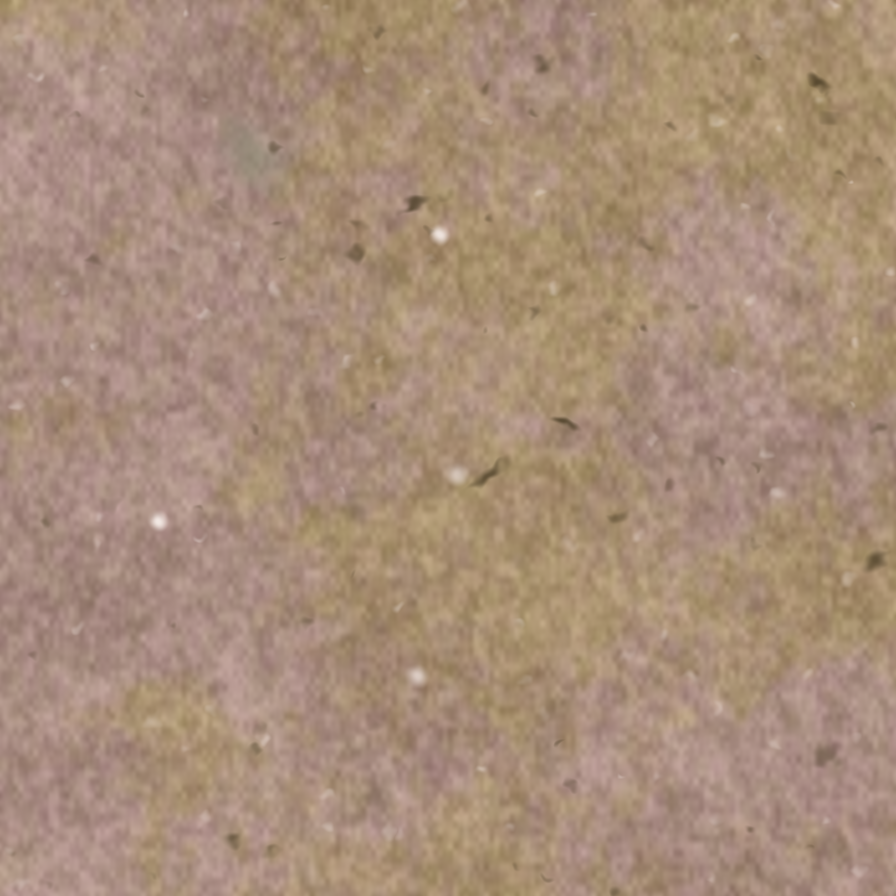
Reproduce this texture procedurally as a WebGL 2 fragment shader.

```glsl
#version 300 es
precision highp float;
// Dry sandy ground: pink soil with tan patches, soft grain, dark debris and pale grit.

uniform vec2 u_resolution;
out vec4 fragColor;

// Integer hash of a grid cell, two values in 0..1
vec2 hash2(vec2 cell, int seed) {
  uvec2 v = uvec2(ivec2(cell) + 4096 + seed * 131);
  v = v * 1664525u + 1013904223u;
  v.x += v.y * 1664525u;
  v.y += v.x * 1664525u;
  v ^= v >> 16u;
  v.x += v.y * 1664525u;
  v.y += v.x * 1664525u;
  v ^= v >> 16u;
  return vec2(v & 65535u) / 65535.0;
}

float valueNoise(vec2 p, int seed) {
  vec2 cell = floor(p);
  vec2 f = fract(p);
  f = f * f * (3.0 - 2.0 * f);
  float bottom = mix(hash2(cell, seed).x, hash2(cell + vec2(1, 0), seed).x, f.x);
  float top = mix(hash2(cell + vec2(0, 1), seed).x, hash2(cell + 1.0, seed).x, f.x);
  return mix(bottom, top, f.y);
}

float fbm(vec2 p, int seed) {
  float sum = 0.0;
  float weight = 0.5;
  for (int i = 0; i < 4; i++) {
    sum += weight * valueNoise(p, seed + i);
    p = mat2(1.6, 1.2, -1.2, 1.6) * p;
    weight *= 0.5;
  }
  return sum / 0.9375;
}

mat2 rotation(float angle) {
  float c = cos(angle);
  float s = sin(angle);
  return mat2(c, -s, s, c);
}

// Coverage of scattered soft ellipses; radius and stretch are in canvas units and ratio
float specks(vec2 p, float cells, float density, float radius, float stretch, int seed) {
  vec2 home = floor(p * cells);
  float coverage = 0.0;
  for (int y = -1; y <= 1; y++) {
    for (int x = -1; x <= 1; x++) {
      vec2 cell = home + vec2(x, y);
      vec2 chance = hash2(cell, seed);
      if (chance.x > density) continue;
      vec2 center = (cell + 0.15 + 0.7 * hash2(cell, seed + 1)) / cells;
      vec2 shape = hash2(cell, seed + 2);
      vec2 d = rotation((shape.x - 0.4) * 1.3) * (p - center);
      d.x /= mix(1.0, stretch, shape.y);
      float size = radius * mix(0.6, 1.1, chance.y);
      float blob = 1.0 - smoothstep(0.1, 1.4, length(d) / size);
      coverage = max(coverage, blob * mix(0.4, 1.0, hash2(cell, seed + 3).x));
    }
  }
  return coverage;
}

// Share of tan soil: ragged patches, denser to the right, fading at the lower right
float tanCover(vec2 p) {
  vec2 warp = vec2(fbm(p * 6.0, 11), fbm(p * 6.0, 17)) - 0.5;
  float patches = fbm((p + 0.14 * warp) * vec2(5.2, 5.8), 23);
  float lean = 0.2 * smoothstep(0.15, 0.6, p.x + 0.15 * p.y);
  lean -= 0.2 * smoothstep(0.45, 0.0, length(p - vec2(0.95, 0.05)));
  float fray = 0.24 * (valueNoise(p * vec2(52.0, 40.0), 29) - 0.5);
  return smoothstep(0.48, 0.88, patches + lean + fray);
}

// Brightness offset from broad shading down to fine grain
float grain(vec2 p) {
  vec2 slanted = rotation(0.35) * p;
  float broad = fbm(slanted * vec2(6.0, 11.0), 37) - 0.5;
  float medium = valueNoise(slanted * vec2(46.0, 38.0), 43) - 0.5;
  float small = valueNoise(slanted * vec2(92.0, 74.0), 47) - 0.5;
  float fine = valueNoise(p * vec2(175.0, 125.0), 53) - 0.5;
  return 0.10 * broad + 0.06 * medium + 0.095 * small + 0.08 * fine;
}

void main() {
  vec2 p = gl_FragCoord.xy / min(u_resolution.x, u_resolution.y);
  const vec3 pinkSoil = vec3(0.662, 0.551, 0.512);
  const vec3 tanSoil = vec3(0.655, 0.560, 0.422);
  const vec3 olive = vec3(0.28, 0.23, 0.14);
  const vec3 sage = vec3(0.56, 0.55, 0.47);
  const vec3 chalk = vec3(0.95, 0.91, 0.89);

  // Soil with small shifts between rosy and yellowish
  vec3 color = mix(pinkSoil, tanSoil, tanCover(p));
  float tint = valueNoise(p * vec2(60.0, 42.0), 61) - 0.5;
  color += grain(p) + tint * vec3(0.014, -0.014, 0.03);

  // Faded green stain
  vec2 stainOffset = rotation(-0.6) * (p - vec2(0.285, 0.825));
  float stain = length(stainOffset / vec2(0.065, 0.04)) + 1.2 * (fbm(p * 26.0, 67) - 0.5);
  color = mix(color, sage, 0.65 * (1.0 - smoothstep(0.2, 1.3, stain)));

  // Dim smudges, pits, twigs and clods with ragged outlines
  vec2 rough = vec2(valueNoise(p * 95.0, 107), valueNoise(p * 95.0, 109)) - 0.5;
  vec2 q = p + 0.011 * rough;
  color = mix(color, olive, 0.22 * specks(q, 11.0, 0.14, 0.019, 2.2, 71));
  color = mix(color, olive, 0.45 * specks(q, 34.0, 0.05, 0.006, 1.8, 79));
  color = mix(color, olive, 0.80 * specks(q, 7.0, 0.07, 0.009, 4.5, 83));
  color = mix(color, olive, 0.95 * specks(q, 8.0, 0.05, 0.015, 1.4, 89));

  // Pale flecks and a few bright stones
  color = mix(color, chalk, 0.38 * specks(q, 32.0, 0.09, 0.007, 1.4, 97));
  color = mix(color, chalk, specks(p + 0.3 * (q - p), 9.0, 0.025, 0.012, 1.1, 103));

  fragColor = vec4(clamp(color, 0.0, 1.0), 1.0);
}
```
